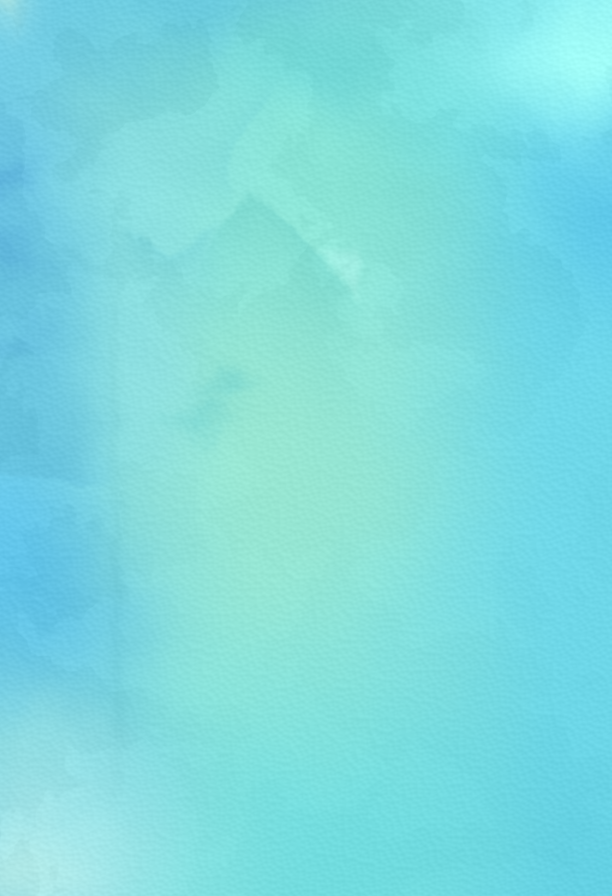
Reproduce this background procedurally as a Shadertoy shader.

```glsl
// Watercolour wash: a green heart between blue and cyan sides on paper.
// Soft elliptical washes are bent by layered sines, then wet-edged stains
// and an embossed cellular paper grain are laid over them.

vec2 hash2(vec2 p) {
    vec3 q = fract(p.xyx * vec3(0.1031, 0.1030, 0.0973));
    q += dot(q, q.yzx + 33.33);
    return fract((q.xx + q.yz) * q.zy);
}

// Distance to the nearest scattered point
float cellular(vec2 p) {
    vec2 cell = floor(p), local = fract(p);
    float nearest = 2.0;
    for (int y = -1; y <= 1; y++)
        for (int x = -1; x <= 1; x++) {
            vec2 offset = vec2(x, y);
            vec2 delta = offset + hash2(cell + offset) - local;
            nearest = min(nearest, dot(delta, delta));
        }
    return sqrt(nearest);
}

// Rotated, self-bending sines, about -1 to 1
float layeredSines(vec2 p) {
    float sum = 0.0, gain = 0.5;
    for (int i = 0; i < 6; i++) {
        sum += gain * sin(p.x + 1.3 * sin(p.y + float(i))) * cos(p.y * 0.9 + sin(p.x * 0.7));
        p = mat2(1.5, 1.2, -1.2, 1.5) * p + 2.7;
        gain *= 0.57;
    }
    return sum;
}

// Soft elliptical pool of colour
vec3 wash(vec3 base, vec2 p, vec2 centre, vec2 radius, vec3 tint, float amount) {
    vec2 q = (p - centre) / radius;
    return mix(base, tint, amount * exp(-dot(q, q)));
}

// Tint that is strongest at a wet edge and fades inward with depth
float stain(float depth, float softness, float fade) {
    return smoothstep(-softness, softness, depth) * exp(-max(depth, 0.0) / fade);
}

// Smooth window between two limits
float band(float x, float low, float high, float softness) {
    return smoothstep(low - softness, low + softness, x) * (1.0 - smoothstep(high - softness, high + softness, x));
}

// Depth below a rounded peak with a separate slope on each side
float peakDepth(vec2 p, vec2 apex, float leftSlope, float rightSlope) {
    float dx = p.x - apex.x;
    float slope = mix(leftSlope, rightSlope, smoothstep(-0.01, 0.01, dx));
    return apex.y - slope * (sqrt(dx * dx + 0.0016) - 0.04) - p.y;
}

vec3 backgroundWashes(vec2 p) {
    vec3 cyan = vec3(0.43, 0.84, 0.91), green = vec3(0.61, 0.91, 0.82);
    vec3 teal = vec3(0.42, 0.83, 0.83), pale = vec3(0.70, 0.92, 0.91), mist = vec3(0.56, 0.87, 0.89);
    vec3 c = mix(vec3(0.43, 0.79, 0.89), vec3(0.54, 0.89, 0.86), smoothstep(0.05, 0.4, p.x));
    c = mix(c, cyan, smoothstep(0.52, 0.95, p.x));
    c = wash(c, p, vec2(0.44, 0.49), vec2(0.25, 0.27), green, 0.85);
    c = wash(c, p, vec2(0.50, 0.81), vec2(0.24, 0.11), vec3(0.55, 0.91, 0.84), 0.8);
    c = wash(c, p, vec2(0.22, 0.83), vec2(0.20, 0.10), vec3(0.53, 0.86, 0.86), 0.8);
    c = wash(c, p, vec2(0.32, 1.02), vec2(0.28, 0.08), vec3(0.40, 0.78, 0.87), 0.9);
    c = wash(c, p, vec2(0.56, 0.93), vec2(0.20, 0.07), teal, 0.75);
    c = wash(c, p, vec2(0.76, 0.86), vec2(0.16, 0.11), vec3(0.47, 0.88, 0.88), 0.7);
    c = wash(c, p, vec2(1.02, 0.78), vec2(0.18, 0.12), vec3(0.35, 0.77, 0.91), 0.85);
    c = wash(c, p, vec2(0.98, 0.96), vec2(0.20, 0.08), vec3(0.62, 0.98, 0.96), 1.0);
    c = wash(c, p, vec2(0.00, 0.78), vec2(0.14, 0.10), vec3(0.39, 0.74, 0.89), 0.75);
    c = wash(c, p, vec2(0.00, 0.37), vec2(0.15, 0.14), vec3(0.36, 0.76, 0.92), 0.8);
    c = wash(c, p, vec2(0.25, 0.62), vec2(0.10, 0.18), mist, 0.55);
    c = wash(c, p, vec2(0.55, 0.02), vec2(0.38, 0.20), vec3(0.42, 0.86, 0.88), 0.8);
    c = wash(c, p, vec2(1.02, 0.00), vec2(0.22, 0.16), vec3(0.37, 0.80, 0.88), 0.7);
    c = wash(c, p, vec2(0.06, 0.14), vec2(0.18, 0.08), mist, 0.9);
    c = wash(c, p, vec2(0.04, 0.02), vec2(0.24, 0.09), pale, 0.95);
    return wash(c, p, vec2(0.00, 0.99), vec2(0.05, 0.035), pale, 0.9);
}

void mainImage(out vec4 fragColor, in vec2 fragCoord) {
    vec2 uv = fragCoord / iResolution.xy;
    vec2 paper = fragCoord / iResolution.y;
    float cloud = layeredSines(paper * 9.0);
    vec2 bend = vec2(cloud, layeredSines(paper * 9.0 + 11.0));
    vec2 fray = vec2(layeredSines(paper * 32.0), layeredSines(paper * 32.0 + 5.0));
    vec2 rough = uv + 0.012 * fray + 0.008 * bend;
    vec3 color = backgroundWashes(uv + 0.045 * bend);

    // Central peak and the small pale gap on its right slope
    float peak = peakDepth(rough, vec2(0.405, 0.782), 1.6, 0.80);
    float peakSide = band(uv.x, 0.345, 0.57, 0.045);
    color = mix(color, vec3(0.43, 0.81, 0.78), 0.50 * peakSide * stain(peak, 0.006, 0.08));
    float gap = min(min(0.590 - rough.x, 0.715 - rough.y), -peak);
    float gapSide = smoothstep(0.49, 0.54, uv.x) * smoothstep(0.64, 0.67, uv.y);
    color = mix(color, vec3(0.66, 0.95, 0.91), 0.65 * gapSide * smoothstep(-0.006, 0.014, gap));

    // Darker pools ending above and left of the pale centre
    float shore = 0.375 + 1.1 * max(uv.y - 0.83, 0.0) - rough.x;
    color = mix(color, vec3(0.43, 0.80, 0.83), 0.28 * band(uv.y, 0.79, 0.90, 0.03) * stain(shore, 0.007, 0.07));
    float hollow = 0.715 + 0.5 * abs(rough.x - 0.28) - rough.y;
    color = mix(color, vec3(0.42, 0.79, 0.83), 0.38 * band(uv.x, 0.21, 0.35, 0.025) * stain(hollow, 0.007, 0.05));

    // Left block: crisp lower edge, soft right side, faint vertical run
    float block = rough.y - 0.472 + 0.09 * uv.x;
    float blockSide = 1.0 - smoothstep(0.11, 0.20, rough.x);
    color = mix(color, vec3(0.37, 0.73, 0.84), 0.55 * blockSide * stain(block, 0.005, 0.16));
    float run = exp(-pow((rough.x - 0.187) / 0.010, 2.0));
    color -= 0.016 * run * band(uv.y, 0.12, 0.68, 0.08);

    // Small feathered smudges
    vec2 feather = rough + 0.025 * bend + 0.015 * fray;
    vec3 smudge = vec3(0.32, 0.65, 0.84);
    for (int i = 0; i < 3; i++)
        color = wash(color, feather, vec2(0.02, 0.79 - 0.08 * float(i)), vec2(0.055, 0.018), smudge, 0.45 - 0.1 * float(i));
    for (int i = 0; i < 2; i++)
        color = wash(color, feather, vec2(0.38 - 0.05 * float(i), 0.575 - 0.035 * float(i)), vec2(0.045, 0.018), vec3(0.44, 0.82, 0.81), 0.5);

    // Blooms are stronger in the upper and left paper
    float wet = mix(0.35, 1.0, max(smoothstep(0.5, 0.75, uv.y), 1.0 - smoothstep(0.1, 0.35, uv.x)));
    float bloom = smoothstep(-0.04, 0.04, layeredSines(paper * 13.0 + 0.6 * bend + 4.0));
    color += wet * (0.014 * cloud + 0.020 * (bloom - 0.5) + 0.010 * fray.x);

    // Embossed grain, lit from above
    vec2 fibre = paper * vec2(150.0, 205.0);
    float relief = cellular(fibre) - cellular(fibre + vec2(0.25, 0.6));
    color += 0.026 * relief;
    fragColor = vec4(clamp(color, 0.0, 1.0), 1.0);
}
```
